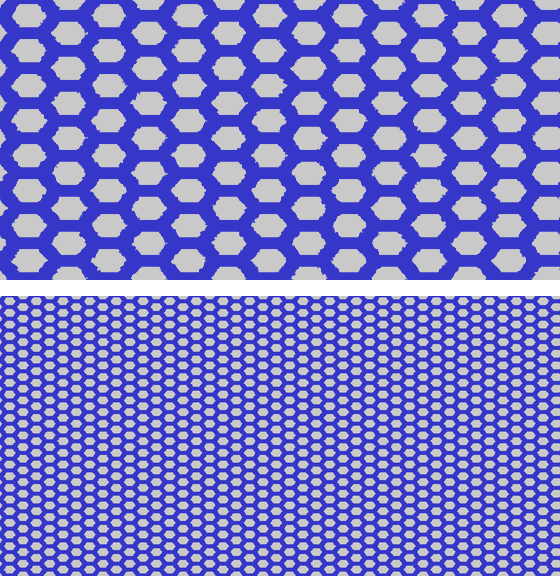
Top: one tile. Bottom: repeated 3 by 3.
Reproduce this pattern procedurally as a Shadertoy shader.

```glsl
const vec2 REPEATS = vec2(7.0, 8.0);
const vec2 FIRST_CENTRE = vec2(0.364, 0.55);
const vec2 FRAY_GRID = vec2(224.0, 112.0);
const float CELL_RADIUS = 0.331;
const float FRAY_AMOUNT = 0.075;
const vec3 WALL_BLUE = vec3(0.21, 0.21, 0.79);
const vec3 CELL_GREY = vec3(0.79);

float hash(vec2 p) {
    vec3 q = fract(p.xyx * vec3(0.1031, 0.1030, 0.0973));
    q += dot(q, q.yzx + 33.33);
    return fract((q.x + q.y) * q.z);
}

// Value noise that wraps after one period
float wrappedNoise(vec2 p, vec2 period) {
    vec2 i = floor(p);
    vec2 f = p - i;
    f = f * f * (3.0 - 2.0 * f);
    vec2 a = mod(i, period);
    vec2 b = mod(i + 1.0, period);
    return mix(mix(hash(a), hash(vec2(b.x, a.y)), f.x),
               mix(hash(vec2(a.x, b.y)), hash(b), f.x), f.y);
}

// Flat-topped hexagon metric: equals the inradius on its edge
float hexMetric(vec2 p) {
    p = abs(p);
    return max(p.y, 0.866 * p.x + 0.5 * p.y);
}

// Metric to the nearest centre of a rectangular lattice
float latticeHex(vec2 p, float fray) {
    vec2 local = (p - round(p)) * vec2(1.732, 1.0);
    return hexMetric(local + vec2(fray, 0.0));
}

void mainImage(out vec4 fragColor, in vec2 fragCoord) {
    vec2 uv = fragCoord / iResolution.xy;
    vec2 p = uv * REPEATS - FIRST_CENTRE;

    // Sideways fray roughens the slanted sides and leaves the flats clean
    float noise = wrappedNoise(uv * FRAY_GRID, FRAY_GRID);
    float fray = FRAY_AMOUNT * (noise - 0.5);

    // Two interleaved lattices form the staggered columns
    float d = min(latticeHex(p, fray), latticeHex(p + 0.5, fray)) - CELL_RADIUS;

    float halfPixel = 0.5 * REPEATS.y / iResolution.y;
    float wall = smoothstep(-halfPixel, halfPixel, d);
    fragColor = vec4(mix(CELL_GREY, WALL_BLUE, wall), 1.0);
}
```
